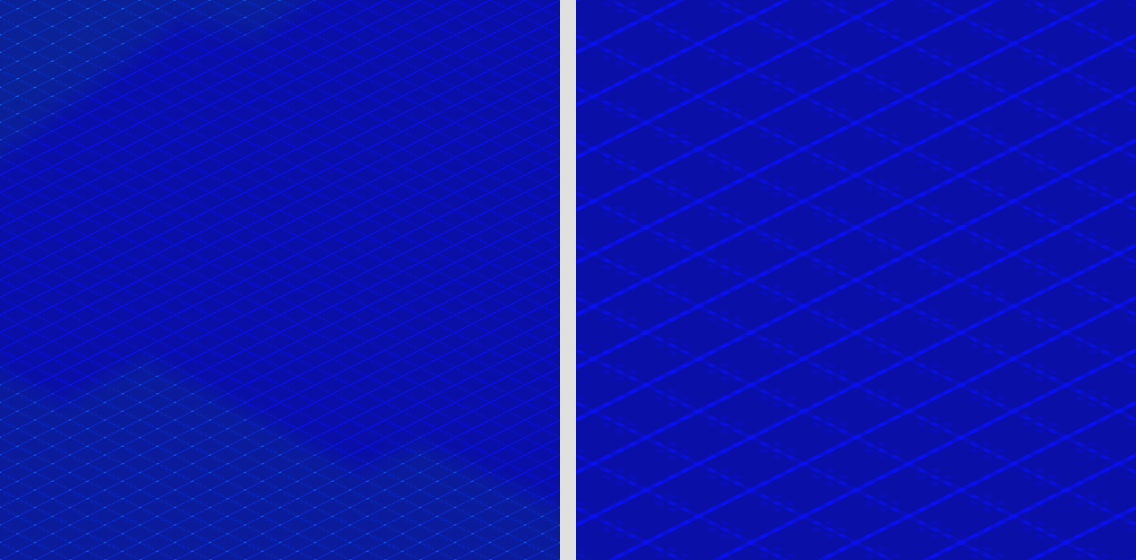
Left, the full canvas; right, a detail of the centre.
Give the GLSL for this pattern, as a Shadertoy shader.

```glsl
// Fine two-to-one diamond lattice on deep blue, with soft teal washes in two corners.

#define REPEATS vec2(16.0, 32.0)
#define LINE_WIDTH 0.0023
#define MARK_OFFSET 0.0035
#define DOTS_PER_EDGE 4.0
#define WASH_SOFTNESS 0.055
#define FILL_BLUE vec3(0.04, 0.058, 0.655)
#define FILL_TEAL vec3(0.04, 0.13, 0.595)
#define LINE_BLUE vec3(0.04, 0.06, 0.95)
#define LINE_TEAL vec3(0.04, 0.19, 0.78)
#define GLINT vec3(0.10, 0.45, 0.92)

const float TAU = 6.2831853;

// Distance from the nearest integer
float toInteger(float v) {
    return abs(fract(v + 0.5) - 0.5);
}

// Antialiased stroke coverage at distance d from its centre
float stroke(float d, float width, float pixel) {
    return 1.0 - smoothstep(-0.5 * pixel, 0.5 * pixel, d - 0.5 * width);
}

// Height of a peak with straight flanks
float flank(float x, vec2 peak, float slope) {
    return peak.y - slope * abs(x - peak.x);
}

// Beads repeated along a lattice edge, brightest at the crossings
float beads(float t) {
    return smoothstep(0.15, 0.85, 0.5 + 0.5 * cos(TAU * DOTS_PER_EDGE * t));
}

// Amount of teal: a low range of hills and an upper-left corner
float tealWash(vec2 p) {
    float hills = max(flank(p.x, vec2(-0.02, 0.365), 0.5),
                  max(flank(p.x, vec2(0.26, 0.38), 0.53),
                      flank(p.x, vec2(0.75, 0.225), 0.45)));
    float lobe = 0.91 + 0.2 * abs(p.x - 0.46) + 0.5 * max(p.x - 0.46, 0.0);
    float ceiling = min(0.695 + 0.75 * p.x, lobe);
    float low = hills - p.y;
    float high = p.y - ceiling;
    float lowWash = smoothstep(-0.015, WASH_SOFTNESS, low) * 0.74;
    float highWash = smoothstep(-0.015, WASH_SOFTNESS, high)
                   * mix(0.7, 1.0, smoothstep(0.02, 0.13, high));
    return max(lowWash, highWash);
}

void mainImage(out vec4 fragColor, in vec2 fragCoord) {
    vec2 p = fragCoord / iResolution.y;
    float pixel = 1.0 / iResolution.y;

    // Skewed lattice coordinates: each integer is a line
    vec2 cell = p * REPEATS;
    float fallAxis = cell.x + cell.y;
    float riseAxis = cell.x - cell.y;
    float perUnit = length(REPEATS);
    float riseDist = toInteger(riseAxis) / perUnit;
    float fallDist = toInteger(fallAxis) / perUnit;

    // Bright beaded rising lines
    float rise = stroke(riseDist, LINE_WIDTH, pixel);
    rise *= 0.62 + 0.38 * beads(fallAxis);

    // Softer dotted falling lines, continuous enough to close each diamond
    float fall = stroke(fallDist, LINE_WIDTH, pixel);
    fall *= 0.24 + 0.42 * beads(riseAxis);

    // Short faint marks on both sides of the middle of each falling edge
    float middle = 1.0 - 2.0 * abs(fract(riseAxis) - 0.5);
    float mark = stroke(abs(fallDist - MARK_OFFSET), LINE_WIDTH, pixel);
    mark *= smoothstep(0.35, 0.7, middle) * beads(riseAxis + 0.125) * 0.26;

    // Fill and lines share the same wash
    float wash = tealWash(p);
    vec3 fill = mix(FILL_BLUE, FILL_TEAL, wash);
    vec3 line = mix(LINE_BLUE, LINE_TEAL, wash);
    float lattice = max(rise * mix(1.0, 0.8, wash), max(fall, mark));
    vec3 color = mix(fill, line, lattice);

    // Small glints where lines cross inside the wash
    float node = stroke(max(riseDist, fallDist * 0.6), LINE_WIDTH, pixel);
    color = mix(color, GLINT, node * wash * 0.7);

    fragColor = vec4(color, 1.0);
}
```
